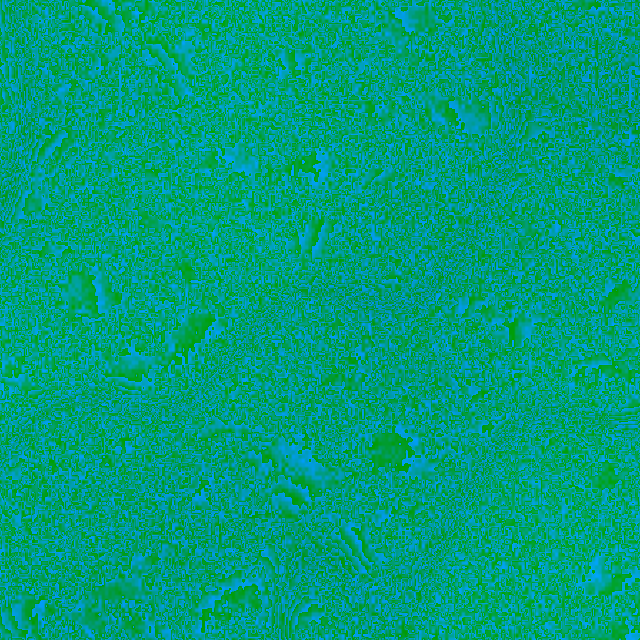
Give the GLSL for this texture, as a WebGL 2 fragment shader.

```glsl
#version 300 es
precision highp float;
// Blocky contour grain: a rough relief whose fine height wraps from green to blue.

uniform vec2 u_resolution;
out vec4 fragColor;

float hash(vec2 p) {
    vec3 q = fract(vec3(p.xyx) * vec3(0.1031, 0.1030, 0.0973));
    q += dot(q, q.yzx + 33.33);
    return fract((q.x + q.y) * q.z);
}

// Broad undulation from layered, warped sines, roughly -1 to 1
float undulation(vec2 p) {
    float sum = 0.0, weight = 0.5;
    p = p * 5.0 + 1.7;
    for (int i = 0; i < 4; i++) {
        sum += weight * sin(p.x + 1.6 * sin(p.y * 0.8 + float(i)));
        p = mat2(0.8, 0.6, -0.6, 0.8) * p * 1.9 + 2.3;
        weight *= 0.5;
    }
    return sum;
}

// Scattered calm patches from cellular noise, 0 to 1
float calmPatch(vec2 p) {
    p += 0.012 * sin(p.yx * vec2(61.0, 47.0) + 2.0 * sin(p * 29.0));
    p += 0.006 * sin(p.yx * vec2(173.0, 139.0));
    p *= vec2(11.0, 20.0);
    vec2 cell = floor(p);
    float calm = 0.0;
    for (int y = -1; y <= 1; y++) {
        for (int x = -1; x <= 1; x++) {
            vec2 id = cell + vec2(x, y);
            vec2 center = id + vec2(hash(id + 7.0), hash(id + 51.0));
            float radius = 0.8 * pow(hash(id + 93.0), 3.0);
            calm = max(calm, 1.0 - smoothstep(radius * 0.4, radius + 0.05, distance(p, center)));
        }
    }
    return calm;
}

// Thin dark creases that wander across the relief
float crease(vec2 p) {
    float wave = sin(4.0 * p.x - 3.0 * p.y + 1.2 * sin(5.0 * p.y + 1.0) + 0.4 * sin(17.0 * p.x));
    return pow(1.0 - abs(wave), 6.0);
}

// Height of one lattice node, counted in colour levels
float nodeHeight(vec2 node, vec2 lattice) {
    vec2 p = node / lattice;
    float grain = mix(2.2, 0.4, calmPatch(p));
    return 158.5 + 6.0 * undulation(p) - 6.0 * crease(p) + grain * (hash(node + 11.0) - 0.5);
}

void main() {
    vec2 p = gl_FragCoord.xy / u_resolution.y;
    vec2 lattice = vec2(192.0, 150.0);
    vec2 node = floor(p * lattice);

    // Flat plateaus joined by short steep ramps
    vec2 ramp = smoothstep(0.12, 0.88, fract(p * lattice));
    float lower = mix(nodeHeight(node, lattice), nodeHeight(node + vec2(1, 0), lattice), ramp.x);
    float upper = mix(nodeHeight(node + vec2(0, 1), lattice), nodeHeight(node + 1.0, lattice), ramp.x);
    float height = mix(lower, upper, ramp.y);

    // The fraction drives blue; its wrap is softened over a sliver of a level
    float level = fract(height);
    float edge = clamp(fwidth(height) * 0.2, 0.001, 0.04);
    float blue = min(level, (1.0 - level) / edge);

    fragColor = vec4(0.0, height / 255.0, blue, 1.0);
}
```
